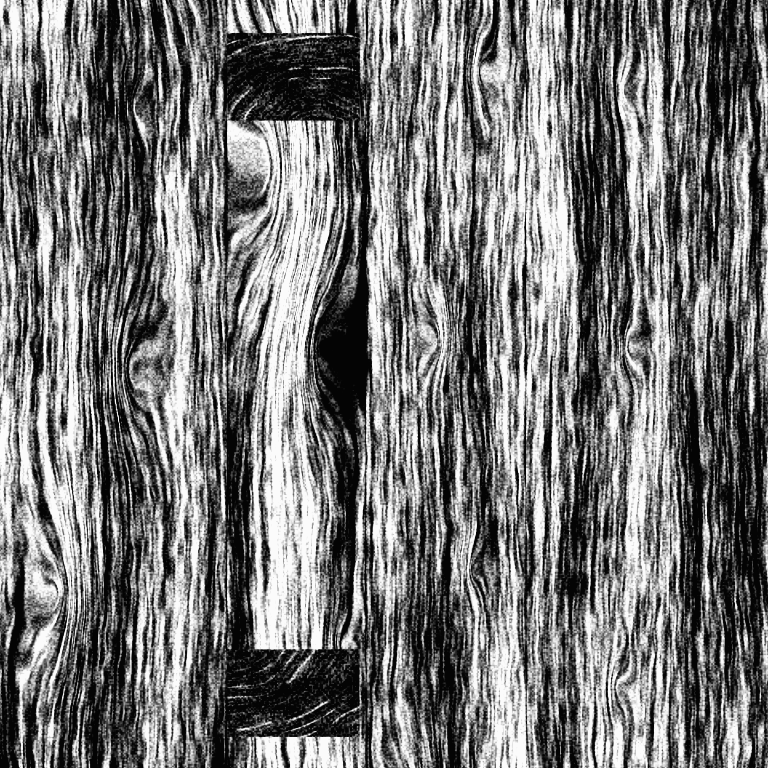
Reproduce this texture procedurally as a three.js fragment shader.

```glsl
// Weathered upright planks in harsh black and white, with two dark end-grain blocks.
// Stretched noise is read along a height field of layered sines and cellular knots,
// so the fine grain lines run straight, then arch and close around each knot.

varying vec2 vUv;

const vec4 SEAMS = vec4(0.295, 0.477, 0.685, 0.873);  // plank joints across
const vec3 BLACK = vec3(0.015);
const vec3 WHITE = vec3(0.985);
const float SOFTNESS = 0.41;                // half width of the tonal threshold
const float TONE_PERIOD = 0.15;             // spacing of pale strips
const float TONE_SWING = 0.10;
const vec2 PATCH = vec2(13.0, 5.0);         // grain layers: cells across, cells up
const vec2 BROAD = vec2(30.0, 1.6);
const vec2 BAND = vec2(95.0, 3.0);
const vec2 LINE = vec2(215.0, 7.0);
const vec2 FIBRE = vec2(400.0, 42.0);
const float SPECKLE = 480.0;
const float KNOT_ROWS = 3.0;
const vec2 KNOT_MIN = vec2(0.012, 0.030);
const vec2 KNOT_MAX = vec2(0.055, 0.155);
const float KNOT_LIFT = 1.75;
const float KNOT_REACH = 2.4;               // falloff radius in knot sizes
const vec2 BLOCK_HALF = vec2(0.086, 0.057);
const vec2 BLOCK_LOW = vec2(0.382, 0.0975);
const float BLOCK_RISE = 0.8025;            // distance between the two blocks

float hash(vec2 p) {
  vec3 q = fract(p.xyx * vec3(0.1031, 0.1030, 0.0973));
  q += dot(q, q.yzx + 33.33);
  return fract((q.x + q.y) * q.z);
}

// Value noise centred on zero
float noise(vec2 p) {
  vec2 i = floor(p);
  vec2 f = fract(p);
  f = f * f * (3.0 - 2.0 * f);
  float low = mix(hash(i), hash(i + vec2(1.0, 0.0)), f.x);
  float high = mix(hash(i + vec2(0.0, 1.0)), hash(i + vec2(1.0)), f.x);
  return mix(low, high, f.y) - 0.5;
}

// One jittered knot per plank cell: x is the grain height, y the pale glow
vec2 knots(vec2 p, float plank, float left, float right) {
  vec2 sum = vec2(0.0);
  for (int j = -1; j <= 1; j++) {
    float row = floor(p.y * KNOT_ROWS) + float(j);
    vec2 cell = vec2(row + 5.0, plank * 7.0 + 3.0);
    float across = hash(cell);
    float up = hash(cell + 17.0);
    float grade = hash(cell + 41.0);
    vec2 centre = vec2(mix(left, right, 0.15 + 0.7 * across),
                       (row + 0.2 + 0.6 * up) / KNOT_ROWS);
    vec2 size = mix(KNOT_MIN, KNOT_MAX, grade * grade);
    vec2 d = (p - centre) / size;
    float cone = max(0.0, 1.0 - sqrt(dot(d, d) + 0.03) / KNOT_REACH);
    float bump = cone * cone;
    float side = across > 0.5 ? 1.0 : -1.0;
    sum += vec2(KNOT_LIFT * size.x * side * bump,
                (1.0 - grade) * bump * bump);
  }
  return sum;
}

// Brightness of the long grain, around 0.5
float plankTone(vec2 p) {
  vec4 passed = step(SEAMS, vec4(p.x));
  float plank = dot(passed, vec4(1.0));
  vec4 below = SEAMS * passed;
  vec4 above = mix(SEAMS, vec4(1.0), passed);
  float left = max(max(below.x, below.y), max(below.z, below.w));
  float right = min(min(above.x, above.y), min(above.z, above.w));
  float bold = 1.0 - step(0.5, abs(plank - 1.0));   // streaky second plank
  float last = step(3.5, plank);                    // plain, darker last plank

  // Bend the grain: slow sines, knots and a ragged edge
  vec2 knot = knots(p, plank, left, right) * (1.0 - 0.8 * last);
  float wander = 0.0050 * sin(p.y * 7.0 + p.x * 9.0 + plank * 2.1)
               + 0.0015 * sin(p.y * 19.0 - p.x * 30.0 + plank * 4.7)
               + 0.0005 * sin(p.y * 57.0 + p.x * 41.0);
  float ragged = 0.0035 * noise(p * vec2(80.0, 40.0));
  vec2 g = vec2(p.x + wander + ragged + knot.x + plank * 3.0, p.y);

  // Layer the grain from broad streaks down to single fibres
  float strip = cos(6.2832 * (p.x + wander * 2.0 - 0.53) / TONE_PERIOD);
  float tone = 0.51 + TONE_SWING * strip * (1.0 - 0.7 * last) - 0.10 * last;
  tone += 0.26 * noise(g * PATCH + 5.0);
  tone += (0.30 + 0.35 * bold) * noise(g * BROAD);
  tone += (0.38 + 0.25 * bold) * noise(g * BAND);
  tone += 0.66 * noise(g * LINE) + 0.72 * noise(g * FIBRE);
  tone += 0.36 * noise(p * SPECKLE) + 0.35 * knot.y;

  vec4 gap = abs(SEAMS - p.x);
  float seam = min(min(gap.x, gap.y), min(gap.z, gap.w));
  return tone - 0.25 * (1.0 - smoothstep(0.0, 0.003, seam));
}

// Dark end grain with thin, broken pale rings
float blockTone(vec2 p, float upper) {
  vec2 heart = mix(vec2(-0.09, 0.08), vec2(0.035, -0.075), upper);
  float r = length((p - heart) * vec2(1.0, 1.45)) + 0.012 * noise(p * 28.0);
  float ring = pow(0.5 + 0.5 * sin(r * 190.0 + 3.0 * sin(r * 61.0)), 12.0);
  float broken = smoothstep(-0.3, 0.2, noise(p * 50.0 + upper * 9.0));
  float dust = noise(p * SPECKLE) + 0.7 * noise(vec2(r * 300.0, p.x * 60.0));
  return 0.17 + 0.48 * ring * broken + 0.50 * dust + 0.2 * noise(p * 24.0);
}

void main() {
  float tone = plankTone(vUv);
  for (int i = 0; i < 2; i++) {
    vec2 p = vUv - BLOCK_LOW - vec2(0.0, BLOCK_RISE * float(i));
    vec2 edge = abs(p) - BLOCK_HALF;
    float inside = 1.0 - smoothstep(-0.001, 0.001, max(edge.x, edge.y));
    tone = mix(tone, blockTone(p, float(i)), inside);
  }
  float ink = smoothstep(0.5 - SOFTNESS, 0.5 + SOFTNESS, tone);
  gl_FragColor = vec4(mix(BLACK, WHITE, ink), 1.0);
}
```
